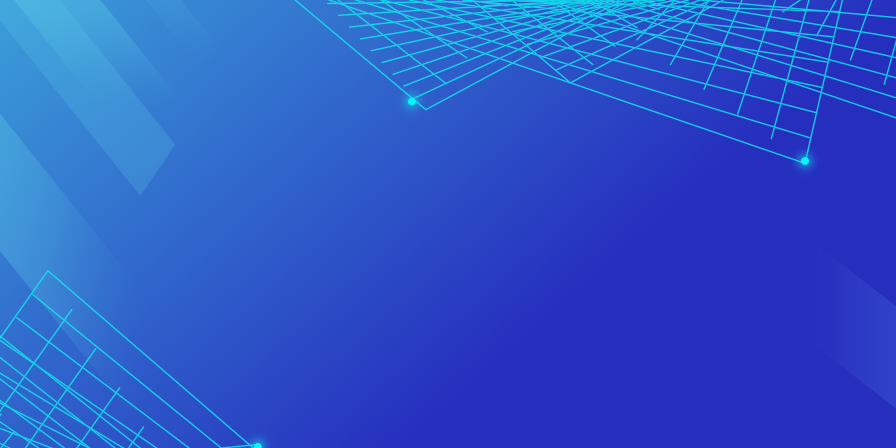
A Shadertoy shader for this background:

```glsl
// Blue diagonal gradient with pale slanted panels and cyan string-art meshes.
// Each mesh is a pair of fans: segments whose two ends slide along straight
// rails. Layout is on a grid 384 units high, with y measured down from the top.

const float GRID_HEIGHT = 384.0;
const float LINE_HALF_WIDTH = 0.6;
const vec3 SKY = vec3(0.23, 0.62, 0.85);
const vec3 DEEP = vec3(0.148, 0.18, 0.745);
const vec3 PALE = vec3(0.36, 0.80, 0.91);
const vec3 VIOLET = vec3(0.28, 0.42, 0.86);
const vec3 CYAN = vec3(0.07, 0.90, 0.94);

float segmentDistance(vec2 p, vec2 a, vec2 b) {
    vec2 ap = p - a, ab = b - a;
    return length(ap - ab * clamp(dot(ap, ab) / dot(ab, ab), 0.0, 1.0));
}

// Distance to the nearest of n segments joining rail a0-a1 to rail b0-b1.
float fan(vec2 p, vec2 a0, vec2 a1, vec2 b0, vec2 b1, int n) {
    float d = 1e5;
    for (int i = 0; i < n; i++) {
        float s = float(i) / float(n - 1);
        d = min(d, segmentDistance(p, mix(a0, a1, s), mix(b0, b1, s)));
    }
    return d;
}

// Smooth-edged interval from lo to hi.
float band(float x, float lo, float hi, float soft) {
    return smoothstep(lo - soft, lo + soft, x) * (1.0 - smoothstep(hi - soft, hi + soft, x));
}

float fadeOut(float x, float start, float end) {
    return 1.0 - smoothstep(start, end, x);
}

// Meshes hanging from the top edge.
float topMeshes(vec2 p) {
    float d = fan(p, vec2(365, 94), vec2(281, 3), vec2(540, 0), vec2(500, 0), 10);
    d = min(d, fan(p, vec2(253, 0), vec2(400, 0), vec2(365, 94), vec2(435, 5), 5));
    d = min(d, fan(p, vec2(489, 71), vec2(415, 5), vec2(620, 0), vec2(560, 0), 7));
    d = min(d, fan(p, vec2(405, 0), vec2(540, 0), vec2(489, 71), vec2(565, 8), 5));
    d = min(d, fan(p, vec2(282, 0), vec2(420, 0), vec2(690, 140), vec2(720, 10), 7));
    d = min(d, fan(p, vec2(690, 140), vec2(517, 13), vec2(722, 0), vec2(550, 0), 7));
    d = min(d, fan(p, vec2(470, 0), vec2(600, 0), vec2(768, 101), vec2(768, 15), 6));
    return min(d, fan(p, vec2(758, 72), vec2(671, 10), vec2(778, 0), vec2(686, 0), 4));
}

// Mesh rising from the lower left corner.
float cornerMesh(vec2 p) {
    float d = fan(p, vec2(41, 232), vec2(-40, 352), vec2(217, 384), vec2(60, 390), 7);
    d = min(d, fan(p, vec2(41, 232), vec2(123, 366), vec2(-39, 345), vec2(43, 479), 5));
    d = min(d, fan(p, vec2(0, 288), vec2(0, 380), vec2(120, 384), vec2(20, 390), 6));
    d = min(d, fan(p, vec2(12, 370), vec2(-10, 340), vec2(-20, 410), vec2(-40, 380), 3));
    return min(d, segmentDistance(p, vec2(190, 384), vec2(221, 381)));
}

// Bright dot with a soft halo.
vec3 addNode(vec3 color, vec2 p, vec2 center, float pixel) {
    float d = length(p - center);
    color = mix(color, CYAN, 0.5 * exp(-d * d / 50.0));
    return mix(color, vec3(0.02, 0.96, 0.98), fadeOut(d, 3.3 - 0.5 * pixel, 3.3 + 0.5 * pixel));
}

// Slanted translucent panels.
vec3 addPanels(vec3 color, vec2 p, float pixel) {
    float across = p.x - 0.8 * p.y;
    float along = p.x + 0.68 * p.y;
    float tip = fadeOut(along, 234.5 - pixel, 234.5 + pixel);
    color = mix(color, PALE, 0.22 * band(across, -14.0, 51.0, pixel) * tip);
    color = mix(color, PALE, 0.36 * band(across, 12.0, 86.0, pixel) * fadeOut(p.y, 0.0, 95.0));
    color = mix(color, PALE, 0.36 * band(across, -172.0, -78.0, pixel) * fadeOut(p.x, -20.0, 130.0));
    color = mix(color, PALE, 0.10 * band(across, 125.0, 155.0, pixel) * fadeOut(p.y, 0.0, 55.0));
    float right = band(p.x - 1.3 * p.y, 313.0, 427.0, pixel) * smoothstep(685.0, 775.0, p.x);
    return mix(color, VIOLET, 0.32 * right);
}

void mainImage(out vec4 fragColor, in vec2 fragCoord) {
    float pixel = GRID_HEIGHT / iResolution.y;
    vec2 p = fragCoord * pixel;
    p.y = GRID_HEIGHT - p.y;

    // Background
    float t = clamp(dot(p, vec2(0.66, 0.75)) / 520.0, 0.0, 1.0);
    vec3 color = mix(SKY, DEEP, t);
    color = addPanels(color, p, pixel);

    // Line work
    float d = min(topMeshes(p), cornerMesh(p));
    float line = clamp((LINE_HALF_WIDTH - d) / pixel + 0.5, 0.0, 1.0);
    color = mix(color, CYAN, 0.85 * line);

    // Glowing corners
    color = addNode(color, p, vec2(353, 87), pixel);
    color = addNode(color, p, vec2(690, 138), pixel);
    color = addNode(color, p, vec2(221, 383), pixel);

    fragColor = vec4(color, 1.0);
}
```
